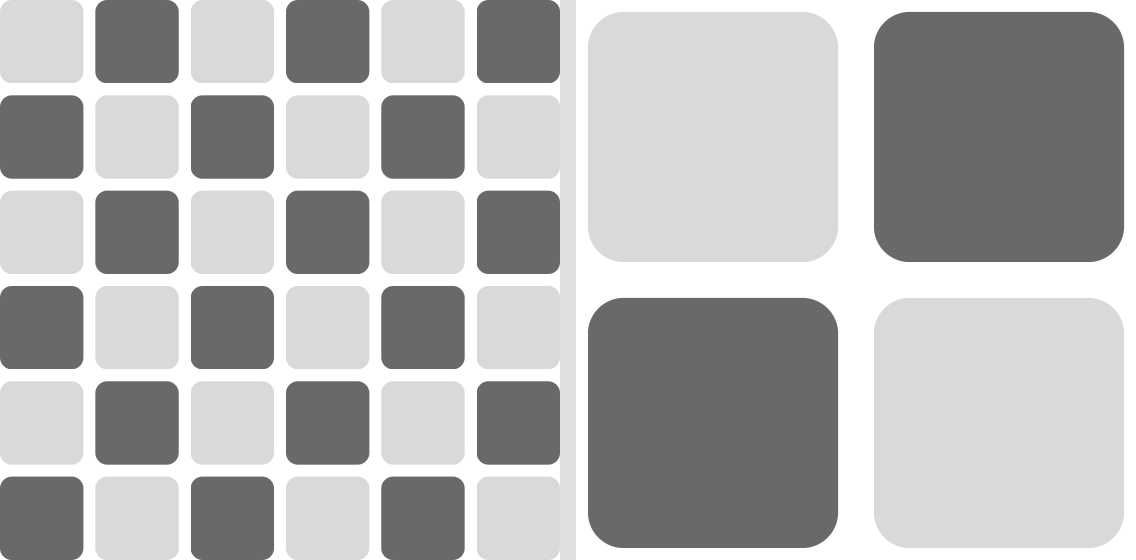
Left, the full canvas; right, a detail of the centre.
Write a Shadertoy shader that draws this pattern.

```glsl
const float TILES = 6.0;          // tiles across and down
const float TILE_SIZE = 7.0;      // tile side, in gap widths
const float CORNER_RADIUS = 1.0;  // in gap widths
const vec3 GAP_COLOR = vec3(1.0);
const vec3 LIGHT_COLOR = vec3(0.851);
const vec3 DARK_COLOR = vec3(0.412);

float roundedBoxDistance(vec2 p, vec2 halfSize, float radius) {
    vec2 q = abs(p) - halfSize + radius;
    return length(max(q, 0.0)) + min(max(q.x, q.y), 0.0) - radius;
}

void mainImage(out vec4 fragColor, in vec2 fragCoord) {
    // One unit is one gap; outer tiles sit flush with the canvas edges
    float pitch = TILE_SIZE + 1.0;
    float span = TILES * pitch - 1.0;
    float pixel = span / iResolution.y;
    vec2 p = fragCoord * pixel;

    // Checkerboard of alternating tile colours
    vec2 cell = floor(p / pitch);
    vec2 local = p - cell * pitch - 0.5 * TILE_SIZE;
    float parity = mod(cell.x + cell.y, 2.0);
    vec3 tileColor = mix(DARK_COLOR, LIGHT_COLOR, parity);

    // Rounded tile with an edge softened over one pixel
    float d = roundedBoxDistance(local, vec2(0.5 * TILE_SIZE), CORNER_RADIUS);
    float coverage = clamp(0.5 - d / pixel, 0.0, 1.0);
    fragColor = vec4(mix(GAP_COLOR, tileColor, coverage), 1.0);
}
```
